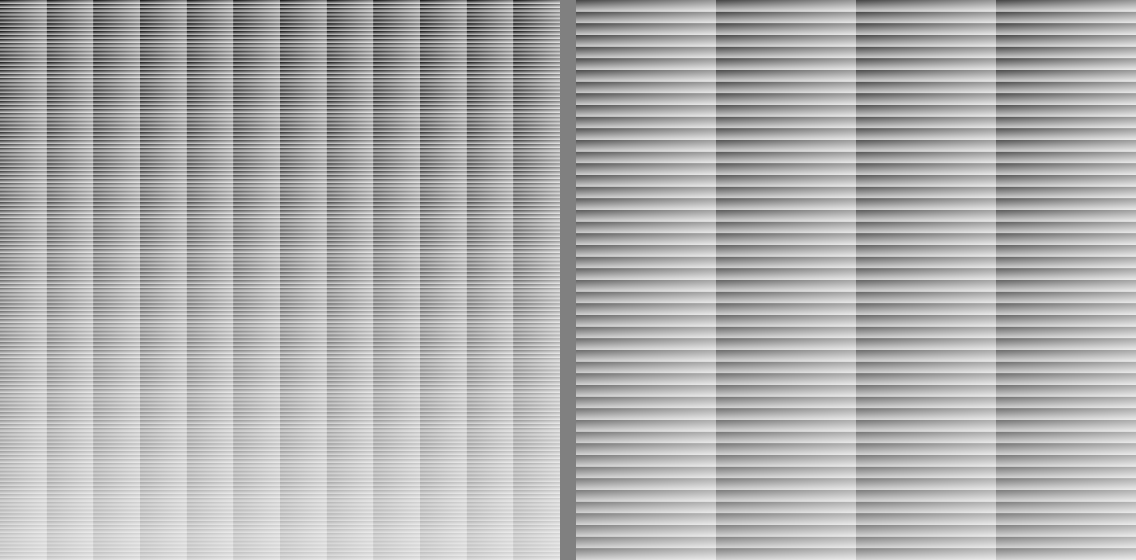
Left: the whole. Right: its middle third, enlarged.
Give the GLSL for this pattern, as a WebGL 1 fragment shader.

```glsl
precision highp float;
// Grey ramps in 12 columns and 144 rows, fading from dark at the top to pale at the bottom.

uniform vec2 u_resolution;

// Integral of fract(x), measured from zero.
float rampIntegral(float x) {
  float f = fract(x);
  return 0.5 * (floor(x) + f * f);
}

// Repeating 0..1 ramp averaged over a footprint, which smooths its jumps.
float smoothRamp(float x, float footprint) {
  float start = fract(x) - 0.5 * footprint;
  return (rampIntegral(start + footprint) - rampIntegral(start)) / footprint;
}

void main() {
  vec2 uv = gl_FragCoord.xy / u_resolution;
  float fall = 1.0 - uv.y;
  vec2 footprint = 0.5 / u_resolution;

  // Columns brighten rightward, rows brighten downward.
  float column = smoothRamp(uv.x * 12.0, footprint.x * 12.0);
  float row = smoothRamp(fall * 144.0, footprint.y * 144.0);

  // Blend the corner greys of one cell at the top and at the bottom.
  float topGrey = mix(mix(0.01, 0.45, column), mix(0.77, 0.91, column), row);
  float bottomGrey = mix(mix(0.76, 0.84, column), mix(0.87, 0.93, column), row);

  gl_FragColor = vec4(vec3(mix(topGrey, bottomGrey, fall)), 1.0);
}
```
